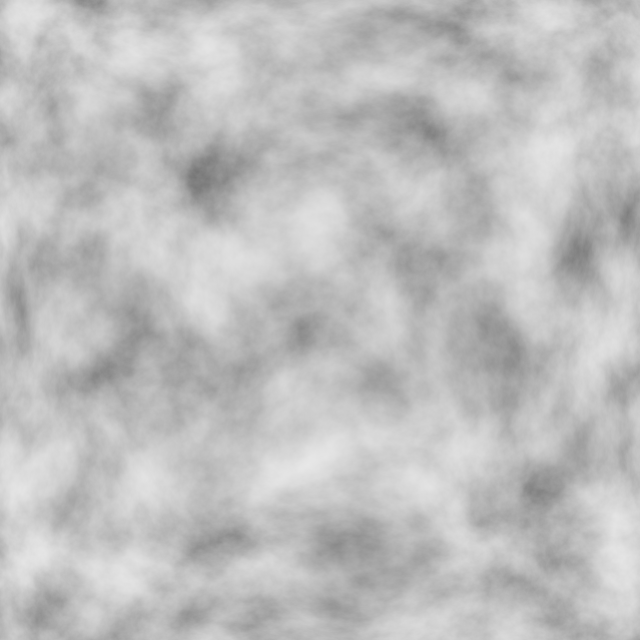
Reproduce this texture procedurally as a WebGL 2 fragment shader.

```glsl
#version 300 es
precision highp float;

#define CELLS 5.2        // coarsest noise cells across the canvas
#define OCTAVES 7
#define GAIN 0.52        // amplitude ratio between octaves
#define WARP 0.035       // bending of the cloud shapes
#define EDGE_SQUEEZE 1.2 // compression towards the borders
#define MEAN_GREY 0.748
#define CONTRAST 0.275
#define SHADOW_SKEW 0.10 // deepens darks, flattens lights

uniform vec2 u_resolution;
out vec4 fragColor;

// Pseudo-random unit gradient for a lattice point
vec2 gradientAt(vec2 cell) {
    uvec2 q = uvec2(ivec2(cell) + 4096);
    uint h = q.x * 1597334677u ^ q.y * 3812015801u;
    h = (h ^ (h >> 15)) * 2246822519u;
    h = (h ^ (h >> 13)) * 3266489917u;
    h ^= h >> 16;
    float angle = 6.2831853 * float(h & 65535u) / 65536.0;
    return vec2(cos(angle), sin(angle));
}

// Gradient noise centred on zero
float noise(vec2 p) {
    vec2 i = floor(p);
    vec2 f = p - i;
    vec2 s = f * f * f * (f * (f * 6.0 - 15.0) + 10.0);
    vec2 e = vec2(1.0, 0.0);
    float bottom = mix(dot(gradientAt(i), f),
                       dot(gradientAt(i + e.xy), f - e.xy), s.x);
    float top = mix(dot(gradientAt(i + e.yx), f - e.yx),
                    dot(gradientAt(i + e.xx), f - e.xx), s.x);
    return mix(bottom, top, s.y);
}

// Octave sum, each octave turned and shifted to hide the lattice
float cloud(vec2 p) {
    mat2 turn = mat2(0.8, 0.6, -0.6, 0.8);
    float sum = 0.0;
    float amplitude = 1.0;
    for (int k = 0; k < OCTAVES; k++) {
        sum += amplitude * noise(p);
        p = turn * p * 2.0 + vec2(17.3, 9.1);
        amplitude *= GAIN;
    }
    return sum;
}

void main() {
    vec2 centred = gl_FragCoord.xy / u_resolution - 0.5;

    // Squeeze each axis near its borders, then bend the shapes
    vec2 p = centred * (1.0 + EDGE_SQUEEZE * centred * centred);
    vec2 bend = vec2(noise(p * 4.0 + 31.7), noise(p * 4.0 + 58.2));
    p += WARP * bend;

    // Map density to grey
    float density = cloud(p * CELLS + vec2(3.4, 7.8));
    float grey = MEAN_GREY + CONTRAST * density - SHADOW_SKEW * density * density;
    fragColor = vec4(vec3(clamp(grey, 0.0, 1.0)), 1.0);
}
```
